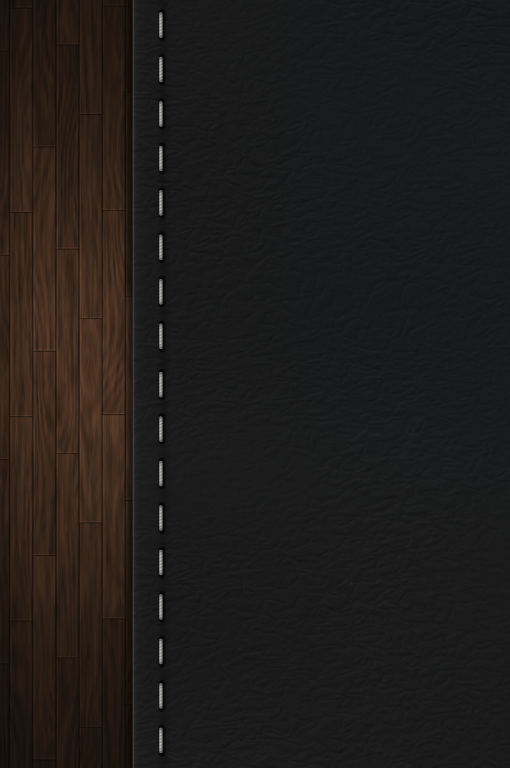
A Shadertoy shader for this texture:

```glsl
float hash(vec2 p) {
    vec3 q = fract(vec3(p.xyx) * 0.1031);
    q += dot(q, q.yzx + 33.33);
    return fract((q.x + q.y) * q.z);
}

float noise(vec2 p) {
    vec2 i = floor(p), f = fract(p);
    f = f * f * (3.0 - 2.0 * f);
    return mix(mix(hash(i), hash(i + vec2(1, 0)), f.x),
               mix(hash(i + vec2(0, 1)), hash(i + vec2(1, 1)), f.x), f.y);
}

float fbm(vec2 p) {
    float sum = 0.0, amp = 0.5;
    for (int i = 0; i < 4; i++) {
        sum += amp * noise(p);
        p = p * 2.03 + 17.3;
        amp *= 0.5;
    }
    return sum;
}

float boxDistance(vec2 p, vec2 halfSize, float radius) {
    vec2 d = abs(p) - halfSize + radius;
    return length(max(d, 0.0)) + min(max(d.x, d.y), 0.0) - radius;
}

// Staggered vertical planks with stretched grain
vec3 wood(vec2 p, float pixel) {
    const float stagger[7] = float[7](0.25, 0.04, 0.72, 0.22, 0.56, 0.03, 0.45);
    float across = (p.x - 0.0122) / 0.0302 + 1.0;
    int column = clamp(int(floor(across)), 0, 6);
    float along = (1.0 - p.y) / 0.266 - stagger[column];
    vec2 plank = vec2(float(column), floor(along) + 9.0);
    float seed = hash(plank + 3.7);

    vec2 g = p + seed * vec2(7.0, 13.0);
    float bend = noise(g * vec2(35.0, 7.0));
    float rings = 0.5 + 0.5 * cos(6.2832 * (g.x * 75.0 + bend * 5.0));
    float fibre = fbm(vec2(g.x * 330.0 + bend * 4.0, g.y * 22.0));
    float pores = noise(vec2(g.x * 650.0, g.y * 85.0));
    float tone = 0.52 + 0.2 * seed + 0.16 * rings + 0.55 * fibre + 0.14 * (pores - 0.5);

    // Joints: dark grooves with a thin lit side
    float sideGap = (fract(across) - 0.5 * step(0.5, fract(across)) * 2.0) * 0.0302;
    float endGap = (fract(along) - step(0.5, fract(along))) * 0.266;
    float soft = max(0.0012, pixel);
    tone *= 1.0 - 0.45 * (1.0 - smoothstep(0.0, soft * 1.4, abs(sideGap)));
    tone *= 1.0 - 0.4 * (1.0 - smoothstep(0.0, soft, abs(endGap)));
    tone += 0.2 * (1.0 - smoothstep(0.0, soft, abs(sideGap - 0.0022)));
    tone += 0.22 * (1.0 - smoothstep(0.0, soft, abs(endGap + 0.0018)));

    float glow = exp(-pow(abs(p.y - 0.53) / 0.34, 2.0));
    float light = mix(0.48, 1.16, glow) * mix(0.82, 1.0, smoothstep(0.0, 0.05, p.x));
    light *= 1.0 - 0.6 * smoothstep(0.158, 0.173, p.x);
    return mix(vec3(0.225, 0.157, 0.11), vec3(0.255, 0.172, 0.121), glow) * tone * light;
}

// Leather relief: slanted crease network plus small pebbles
float leatherHeight(vec2 p) {
    p.y -= 0.12 * p.x + 0.035 * noise(p * vec2(7.0, 9.0));
    vec2 q = p * vec2(72.0, 150.0);
    q += 1.3 * vec2(noise(q * 0.6 + 5.0), noise(q * 0.6 + 41.0));
    float crease = abs(2.0 * noise(q) - 1.0);
    float fine = abs(2.0 * noise(q * 1.9 + 23.0) - 1.0);
    return sqrt(crease + 0.02) + 0.45 * sqrt(fine + 0.03);
}

vec3 leather(vec2 p) {
    vec2 toLight = vec2(-0.0007, 0.0016);
    float relief = leatherHeight(p - toLight) - leatherHeight(p + toLight);
    float wear = 0.55 + 0.75 * noise(p * vec2(6.0, 8.0) + 2.0);
    float cool = smoothstep(0.25, 0.65, p.x) * smoothstep(0.25, 0.65, p.y);
    vec3 base = mix(vec3(0.101, 0.102, 0.103), vec3(0.094, 0.101, 0.113), cool);
    base *= 0.96 + 0.1 * noise(p * vec2(4.0, 5.0));
    float grain = hash(floor(p * 512.0)) - 0.5;
    vec3 color = base + 0.022 * wear * clamp(relief, -1.3, 1.5) + 0.006 * grain;

    // Rolled edge and the shallow channel under the seam
    color += 0.035 * exp(-max(p.x - 0.174, 0.0) / 0.006);
    color *= 1.0 - 0.18 * exp(-pow((p.x - 0.213) / 0.006, 2.0));
    return color;
}

void mainImage(out vec4 fragColor, in vec2 fragCoord) {
    vec2 p = fragCoord / iResolution.y;
    float pixel = 1.0 / iResolution.y;
    vec3 color = mix(wood(p, pixel), leather(p),
                     smoothstep(-pixel, pixel, p.x - 0.1725));
    color += 0.09 * exp(-pow((p.x - 0.1738) / max(0.0011, pixel * 0.6), 2.0));

    // Seam: two runs of evenly spaced stitches
    float depth = 1.0 - p.y;
    depth -= 0.005 * step(0.469, depth);
    vec2 s = vec2(p.x - 0.2096, 0.0);
    s.y = (fract((depth - 0.0326) / 0.0579 + 0.5) - 0.5) * 0.0579;

    float slot = boxDistance(s - vec2(0.0012, 0.0), vec2(0.0042, 0.0195), 0.003);
    color *= 1.0 - 0.6 * (1.0 - smoothstep(-0.002, 0.002, slot));
    float hole = length(vec2(s.x - 0.0014, abs(s.y) - 0.0178)) - 0.0028;
    color = mix(color, vec3(0.02), 0.8 * (1.0 - smoothstep(-pixel, pixel, hole)));

    float thread = boxDistance(s, vec2(0.0021, 0.0165), 0.0015);
    float shade = 0.64 - 65.0 * (s.x + 0.0003) + 0.07 * cos(s.y * 1500.0 + s.x * 700.0);
    shade *= 1.0 - 0.35 * smoothstep(0.009, 0.017, abs(s.y));
    color = mix(color, vec3(shade) * vec3(1.0, 0.99, 0.97),
                1.0 - smoothstep(-0.6 * pixel, 0.6 * pixel, thread));

    fragColor = vec4(clamp(color, 0.0, 1.0), 1.0);
}
```
